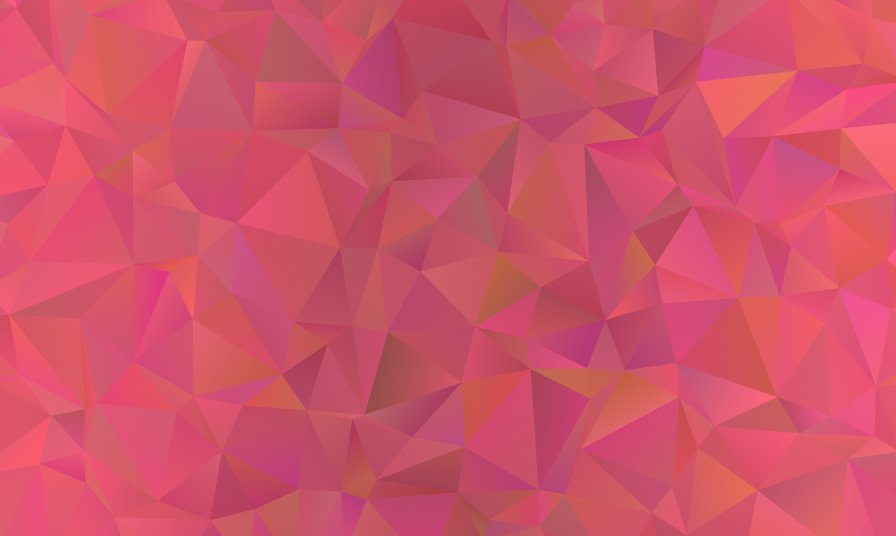
Reproduce this background procedurally as a WebGL 2 fragment shader.

```glsl
#version 300 es
precision highp float;
// Low-poly mosaic of rose, magenta and orange facets, darker along the middle.
// A turned, jittered grid is split into triangles; each one gets its own linear
// two-tone gradient, and edges are smoothed by blending facet coverage.

uniform vec2 u_resolution;
out vec4 fragColor;

const float CELLS_PER_HEIGHT = 9.4;
const float GRID_TURN = 0.42;
const float JITTER = 0.99;
const float LONG_SPLIT_SHARE = 0.2;

const vec3 CENTRE_ROSE = vec3(0.73, 0.306, 0.376);
const vec3 EDGE_PINK = vec3(0.896, 0.342, 0.438);
const vec3 LIGHT_SHIFT = vec3(0.13, 0.07, 0.075);
const vec3 WARM_SHIFT = vec3(0.025, 0.08, -0.125);
const vec3 VIVID_SHIFT = vec3(0.09, -0.06, 0.0);

float hash(vec2 p) {
  return fract(sin(dot(p, vec2(127.1, 311.7))) * 43758.5);
}

// Random value in about -1..1, mostly near zero with rare strong accents.
float spread(vec2 seed) {
  float s = hash(seed) + hash(seed + vec2(41.3, 17.9)) - 1.0;
  return s * (0.45 + 0.6 * abs(s));
}

float cross2(vec2 a, vec2 b) {
  return a.x * b.y - a.y * b.x;
}

vec2 gridPoint(vec2 cell) {
  vec2 offset = vec2(hash(cell + 3.7), hash(cell + 58.2)) - 0.5;
  return cell + JITTER * offset;
}

// Signed distance to the line a-b, positive on its left.
float edgeDistance(vec2 p, vec2 a, vec2 b) {
  return cross2(b - a, p - a) / length(b - a);
}

bool bothPositive(float a, float b) {
  return min(a, b) > 0.0;
}

vec3 tint(vec3 base, vec2 seed) {
  return base + LIGHT_SHIFT * spread(seed + 5.1)
              + WARM_SHIFT * spread(seed + 23.6)
              + VIVID_SHIFT * spread(seed + 71.4);
}

// Facet colour times coverage in rgb, coverage in a.
vec4 facet(vec2 p, vec2 a, vec2 b, vec2 c, vec2 seed, vec3 base, float pixel) {
  float inside = min(edgeDistance(p, a, b),
                 min(edgeDistance(p, b, c), edgeDistance(p, c, a)));
  float coverage = clamp(inside / pixel + 0.5, 0.0, 1.0);
  if (coverage <= 0.0) return vec4(0.0);

  // Gradient across the full extent of the facet in a random direction.
  float angle = 6.2832 * hash(seed + 9.3);
  vec2 dir = vec2(cos(angle), sin(angle));
  vec3 along = vec3(dot(a, dir), dot(b, dir), dot(c, dir));
  float low = min(along.x, min(along.y, along.z));
  float high = max(along.x, max(along.y, along.z));
  float t = clamp((dot(p, dir) - low) / max(high - low, 0.001), 0.0, 1.0);
  vec3 colour = mix(tint(base, seed), tint(base, seed + 137.5), t);
  return vec4(colour, 1.0) * coverage;
}

// Two facets of one grid cell, split along a valid, mostly the shorter, diagonal.
vec4 cellFacets(vec2 p, vec2 cell, vec3 base, float pixel) {
  vec2 a = gridPoint(cell);
  vec2 b = gridPoint(cell + vec2(1.0, 0.0));
  vec2 c = gridPoint(cell + vec2(1.0, 1.0));
  vec2 d = gridPoint(cell + vec2(0.0, 1.0));
  bool validAC = bothPositive(cross2(b - a, c - a), cross2(c - a, d - a));
  bool validBD = bothPositive(cross2(b - a, d - a), cross2(c - b, d - b));
  bool preferAC = distance(a, c) < distance(b, d);
  if (hash(cell + 33.8) < LONG_SPLIT_SHARE) preferAC = !preferAC;
  vec2 otherSeed = cell + vec2(211.7, 89.3);
  if (!validBD || (validAC && preferAC)) {
    return facet(p, a, b, c, cell, base, pixel)
         + facet(p, a, c, d, otherSeed, base, pixel);
  }
  return facet(p, a, b, d, cell, base, pixel)
       + facet(p, b, c, d, otherSeed, base, pixel);
}

void main() {
  vec2 uv = gl_FragCoord.xy / u_resolution;
  float pixel = CELLS_PER_HEIGHT / u_resolution.y;
  float s = sin(GRID_TURN), c = cos(GRID_TURN);
  vec2 p = mat2(c, s, -s, c) * gl_FragCoord.xy * pixel;

  // Broad shading: dusky centre, bright sides.
  float side = smoothstep(0.0, 1.0, abs(2.0 * uv.x - 1.0));
  vec3 base = mix(CENTRE_ROSE, EDGE_PINK, side);

  // Neighbouring cells can reach into this one.
  vec4 sum = vec4(0.0);
  for (int y = -1; y <= 1; y++) {
    for (int x = -1; x <= 1; x++) {
      sum += cellFacets(p, floor(p) + vec2(x, y), base, pixel);
    }
  }
  fragColor = vec4(sum.rgb / max(sum.a, 0.0001), 1.0);
}
```
